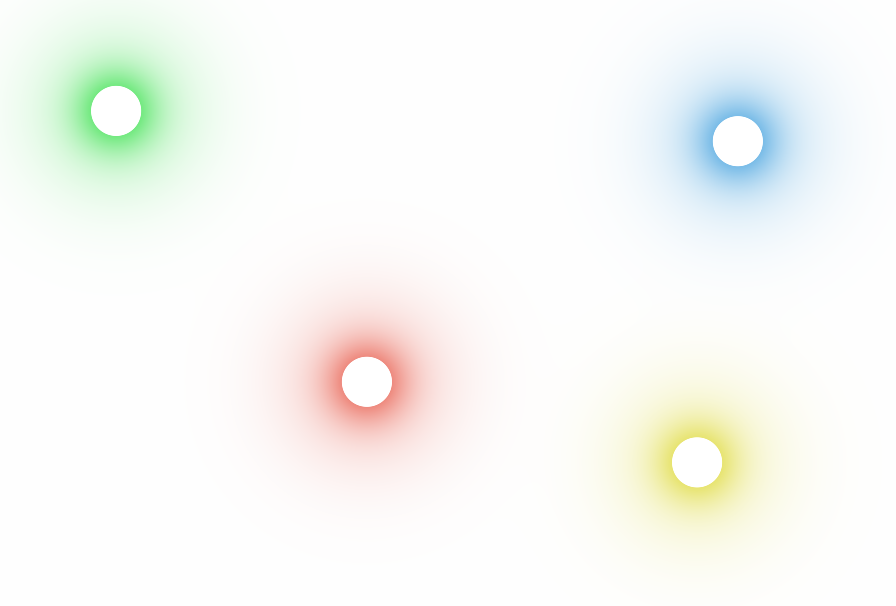
This background is drawn by a Shadertoy shader. Its source:

```glsl
// Four white discs on a near-white ground, each with a coloured halo.
// A halo is the sum of a tight and a wide Gaussian of the distance
// to the disc centre; lengths are in units of the canvas height.

#define LIGHT_COUNT 4
#define DISC_RADIUS 0.0414
#define TIGHT_SIZE 0.0624
#define TIGHT_STRENGTH 0.62
#define WIDE_SIZE 0.139
#define WIDE_STRENGTH 0.28
#define GROUND vec3(0.996)
#define DISC_COLOR vec3(1.0)

struct Light {
    vec2 place;  // fraction of the canvas width and height
    vec3 color;
};

const Light lights[LIGHT_COUNT] = Light[LIGHT_COUNT](
    Light(vec2(0.1296, 0.817), vec3(0.16, 0.87, 0.24)),  // green
    Light(vec2(0.8235, 0.767), vec3(0.20, 0.60, 0.86)),  // blue
    Light(vec2(0.4095, 0.370), vec3(0.90, 0.30, 0.23)),  // red
    Light(vec2(0.7780, 0.237), vec3(0.86, 0.84, 0.15))   // yellow
);

float gaussian(float dist, float size) {
    float t = dist / size;
    return exp(-t * t);
}

float haloOpacity(float dist) {
    return TIGHT_STRENGTH * gaussian(dist, TIGHT_SIZE)
         + WIDE_STRENGTH * gaussian(dist, WIDE_SIZE);
}

void mainImage(out vec4 fragColor, in vec2 fragCoord) {
    vec2 point = fragCoord / iResolution.y;
    vec2 canvas = vec2(iResolution.x / iResolution.y, 1.0);
    float halfPixel = 0.5 / iResolution.y;

    // Blend the halos over the ground and gather the disc coverage
    vec3 color = GROUND;
    float discs = 0.0;
    for (int i = 0; i < LIGHT_COUNT; i++) {
        float dist = length(point - lights[i].place * canvas);
        color = mix(color, lights[i].color, haloOpacity(dist));
        float edge = dist - DISC_RADIUS;
        discs = max(discs, 1.0 - smoothstep(-halfPixel, halfPixel, edge));
    }

    // Discs lie on top
    fragColor = vec4(mix(color, DISC_COLOR, discs), 1.0);
}
```
